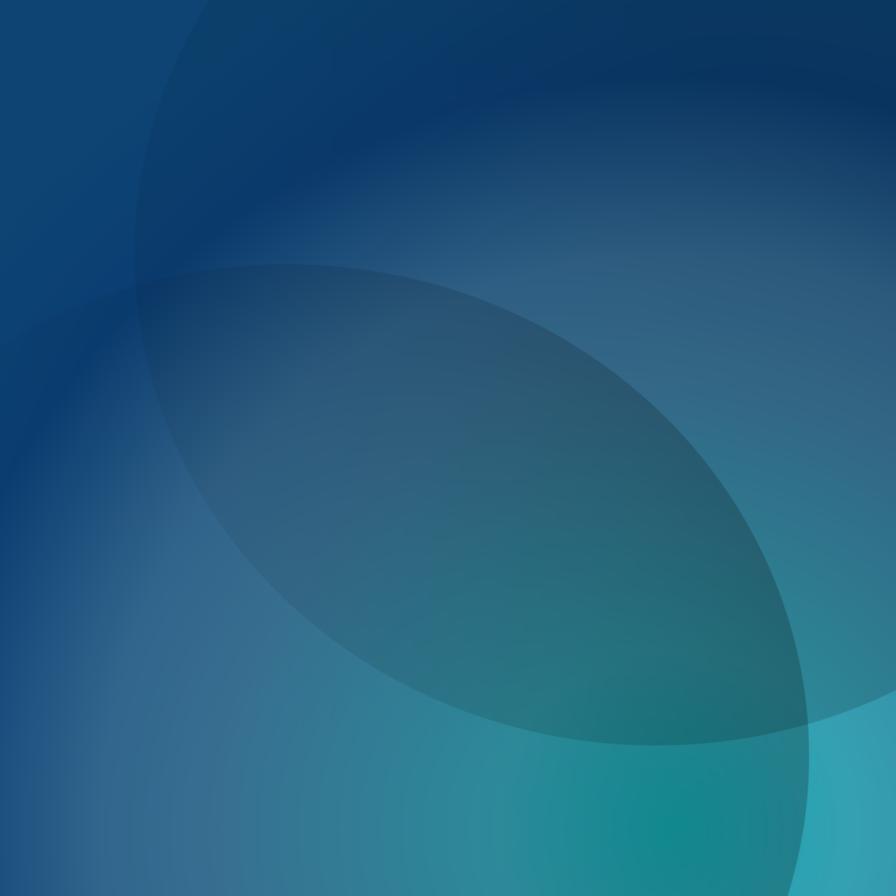
A Shadertoy shader for this background:

```glsl
// Teal radial glow fading to deep navy, shaded by two large translucent ellipses.

// Soft-edged coverage of an axis-aligned ellipse
float ellipseMask(vec2 p, vec2 center, vec2 radii) {
    float dist = (length((p - center) / radii) - 1.0) * min(radii.x, radii.y);
    float pixel = 1.0 / min(iResolution.x, iResolution.y);
    return 1.0 - smoothstep(-pixel, pixel, dist);
}

// Colour ramp from the bright core outwards
vec3 glowRamp(float d) {
    vec3 core  = vec3(0.080, 0.655, 0.685);
    vec3 aqua  = vec3(0.205, 0.630, 0.700);
    vec3 slate = vec3(0.235, 0.470, 0.612);
    vec3 steel = vec3(0.205, 0.418, 0.580);
    vec3 navy  = vec3(0.042, 0.242, 0.450);
    vec3 edge  = vec3(0.050, 0.268, 0.450);

    vec3 color = mix(core, aqua, clamp(d / 0.20, 0.0, 1.0));
    color = mix(color, slate, clamp((d - 0.20) / 0.31, 0.0, 1.0));
    color = mix(color, steel, clamp((d - 0.51) / 0.13, 0.0, 1.0));
    color = mix(color, navy, clamp((d - 0.64) / 0.20, 0.0, 1.0));
    return mix(color, edge, clamp((d - 0.84) / 0.18, 0.0, 1.0));
}

void mainImage(out vec4 fragColor, in vec2 fragCoord) {
    vec2 uv = fragCoord / iResolution.xy;

    // Radial glow near the lower right
    vec3 color = glowRamp(distance(uv, vec2(0.752, 0.075)));

    // Both shades grow stronger towards the right
    vec2 radii = vec2(0.582, 0.549);
    float upperShade = mix(0.06, 0.16, smoothstep(0.15, 0.90, uv.x));
    float lowerShade = mix(0.02, 0.22, clamp(uv.x / 0.90, 0.0, 1.0));
    color *= 1.0 - upperShade * ellipseMask(uv, vec2(0.732, 0.717), radii);
    color *= 1.0 - lowerShade * ellipseMask(uv, vec2(0.321, 0.156), radii);

    fragColor = vec4(color, 1.0);
}
```
